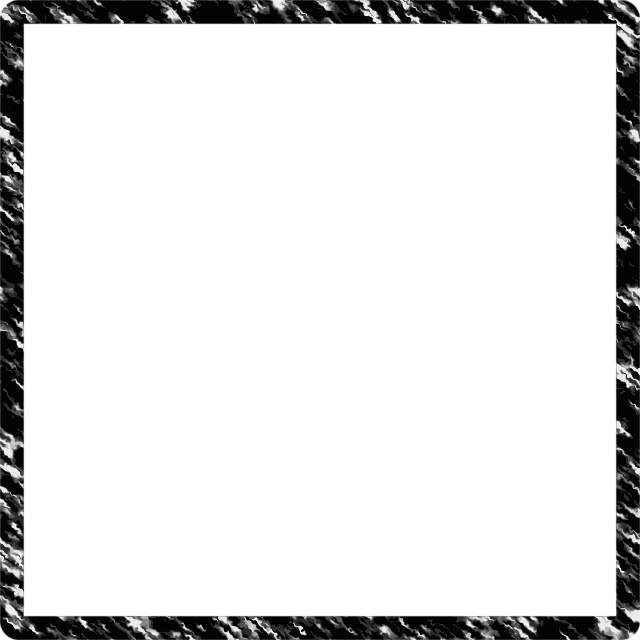
Reproduce this background procedurally as a WebGL 1 fragment shader.

```glsl
precision highp float;
// A white panel in a thin rounded black frame covered with slanted grey brush flecks.

uniform vec2 u_resolution;

const vec3 PAPER = vec3(1.0);
const vec2 STROKE_DIR = vec2(0.77, -0.638);
const float FRAME_WIDTH = 0.0372;
const float CORNER_RADIUS = 0.03;

float hash(vec2 p) {
  vec3 q = fract(vec3(p.xyx) * 0.1031);
  q += dot(q, q.yzx + 33.33);
  return fract((q.x + q.y) * q.z);
}

float noise(vec2 p) {
  vec2 cell = floor(p);
  vec2 f = fract(p);
  f = f * f * (3.0 - 2.0 * f);
  float low = mix(hash(cell), hash(cell + vec2(1.0, 0.0)), f.x);
  float high = mix(hash(cell + vec2(0.0, 1.0)), hash(cell + vec2(1.0)), f.x);
  return mix(low, high, f.y);
}

float roundedBox(vec2 p, vec2 halfSize, float radius) {
  vec2 d = abs(p) - halfSize + radius;
  return length(max(d, 0.0)) + min(max(d.x, d.y), 0.0) - radius;
}

float coverage(float dist, float blur) {
  return 1.0 - smoothstep(-blur, blur, dist);
}

// Noise stretched along the stroke direction, with ragged sides
float strokeField(vec2 p) {
  vec2 ragged = vec2(noise(p * 210.0), noise(p * 210.0 + 71.0)) - 0.5;
  p += ragged * 0.006;
  vec2 across = vec2(-STROKE_DIR.y, STROKE_DIR.x);
  vec2 s = vec2(dot(p, STROKE_DIR), dot(p, across)) + 3.0;
  float broad = noise(s * vec2(34.0, 125.0));
  float fine = noise(s * vec2(62.0, 260.0) + 19.0);
  float patches = noise(p * 24.0 + 40.0) - 0.5;
  return 0.6 * broad + 0.4 * fine + 0.12 * patches;
}

float step01(float edge, float value) {
  return smoothstep(edge - 0.018, edge + 0.018, value);
}

// Flat ink tones, from black through greys to near white
float inkTone(float field) {
  float tone = 0.01;
  tone += 0.16 * step01(0.52, field);
  tone += 0.15 * step01(0.60, field);
  tone += 0.21 * step01(0.66, field);
  tone += 0.23 * step01(0.70, field);
  tone += 0.16 * step01(0.75, field);
  return tone;
}

void main() {
  vec2 uv = gl_FragCoord.xy / u_resolution;
  float pixel = 1.0 / min(u_resolution.x, u_resolution.y);
  vec2 centered = uv - 0.5;

  // Frame: rounded outside, square inside
  float outer = coverage(roundedBox(centered, vec2(0.5), CORNER_RADIUS), pixel);
  float inner = coverage(roundedBox(centered, vec2(0.5 - FRAME_WIDTH), 0.0), pixel);

  vec3 ink = vec3(inkTone(strokeField(uv)));

  // Thin dark rim where the frame meets the panel
  float innerDist = roundedBox(centered, vec2(0.5 - FRAME_WIDTH), 0.0);
  ink *= 1.0 - 0.4 * coverage(abs(innerDist) - 0.0008, 0.001);

  vec3 color = mix(PAPER, ink, outer * (1.0 - inner));
  gl_FragColor = vec4(color, 1.0);
}
```
